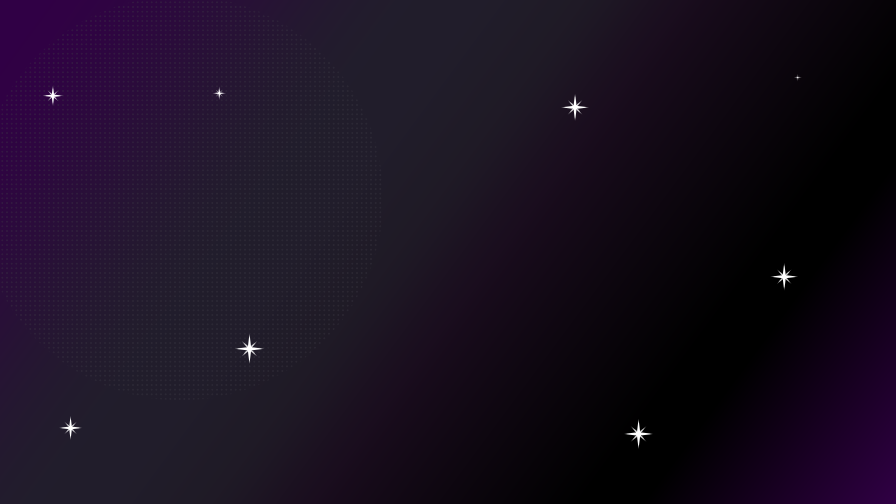
Reproduce this background procedurally as a Shadertoy shader.

```glsl
// Diagonal violet-to-black night gradient with a faint halftone disc and eight-pointed stars.

// Position and radius of each star, in canvas heights
const vec3 STARS[8] = vec3[8](
    vec3(0.105, 0.810, 0.021), vec3(0.435, 0.815, 0.014),
    vec3(1.141, 0.787, 0.028), vec3(1.583, 0.846, 0.008),
    vec3(1.556, 0.451, 0.028), vec3(0.495, 0.308, 0.030),
    vec3(0.140, 0.151, 0.024), vec3(1.267, 0.139, 0.030));

// Blend through the colour stops along the diagonal, t from 0 to 1
vec3 nightGradient(float t) {
    vec3 violet = vec3(0.190, 0.000, 0.270);
    vec3 slate = vec3(0.130, 0.115, 0.170);
    vec3 plum = vec3(0.100, 0.048, 0.115);
    vec3 color = mix(violet, slate, smoothstep(0.02, 0.34, t));
    color = mix(color, vec3(0.122, 0.105, 0.150), smoothstep(0.36, 0.46, t));
    color = mix(color, plum, smoothstep(0.44, 0.56, t));
    color = mix(color, vec3(0.0), clamp((t - 0.54) / 0.21, 0.0, 1.0));
    return mix(color, violet, clamp((t - 0.80) / 0.20, 0.0, 1.0));
}

// Two opposite rays along x, tapering to points
float spike(vec2 q, float len, float width, float px) {
    q = abs(q);
    float halfWidth = width * max(0.0, 1.0 - q.x / len);
    float inside = clamp((halfWidth - q.y) / px + 0.5, 0.0, 1.0);
    return inside * min(1.0, 2.0 * halfWidth / px);
}

// Four long rays, four short diagonal rays and a round core
float star(vec2 q, float radius, float px) {
    vec2 d = vec2(q.x + q.y, q.y - q.x) * 0.7071;
    float width = radius * 0.12;
    float rays = max(spike(q, radius, width, px), spike(q.yx, radius, width, px));
    float diagonals = max(spike(d, radius * 0.75, width * 0.7, px),
                          spike(d.yx, radius * 0.75, width * 0.7, px));
    float core = clamp((radius * 0.2 - length(q)) / px + 0.5, 0.0, 1.0);
    return max(core, max(rays, diagonals * 0.8));
}

void mainImage(out vec4 fragColor, in vec2 fragCoord) {
    vec2 p = fragCoord / iResolution.y;
    float px = 1.0 / iResolution.y;
    float aspect = iResolution.x / iResolution.y;

    // Background, running from upper left to lower right
    float t = (p.x * 1.35 + 1.0 - p.y) / (aspect * 1.35 + 1.0);
    vec3 color = nightGradient(t);

    // Halftone disc
    float pitch = 1.0 / 108.0;
    vec2 cell = (fract(p / pitch) - 0.5) * pitch;
    float dots = 1.0 - smoothstep(-0.5 * px, 0.5 * px, length(cell) - pitch * 0.2);
    float disc = 1.0 - smoothstep(-px, px, length(p - vec2(0.359, 0.607)) - 0.401);
    color = mix(color, vec3(0.24, 0.23, 0.27), dots * disc * 0.35);

    // Stars
    for (int i = 0; i < 8; i++) {
        float light = star(p - STARS[i].xy, STARS[i].z, px);
        color = mix(color, vec3(1.0), light);
    }

    fragColor = vec4(color, 1.0);
}
```
